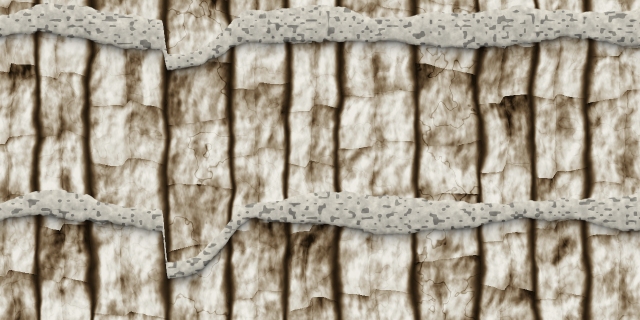
Reproduce this texture procedurally as a WebGL 2 fragment shader.

```glsl
#version 300 es
precision highp float;

uniform vec2 u_resolution;
out vec4 outColor;

const float PI = 3.14159265;
const float PERIOD = 0.776;       // width of one group of columns
const float START = 0.28;         // left side of a group
const float COLUMNS = 4.0;        // columns per group, narrowing to the right
const float NARROWING = 0.28;
const float ROW_HEIGHT = 0.205;
const float WOBBLE = 0.035;
const float GAP = 0.065;          // dark joint, as a share of a column
const float BAND_LOW = 0.336;     // mortar bands
const float BAND_STEP = 0.578;
const float BAND_HALF = 0.047;
const vec2 BREAK = vec2(0.505, 0.81);
const vec3 MORTAR = vec3(0.78, 0.765, 0.72);
const vec3 RAMP[7] = vec3[7](
    vec3(0.10, 0.07, 0.03), vec3(0.28, 0.21, 0.13), vec3(0.46, 0.37, 0.26),
    vec3(0.62, 0.56, 0.46), vec3(0.76, 0.72, 0.65), vec3(0.86, 0.85, 0.81),
    vec3(0.93, 0.92, 0.89));

float hash(vec2 p) {
    vec3 h = fract(p.xyx * vec3(0.1031, 0.1030, 0.0973));
    h += dot(h, h.yzx + 33.33);
    return fract((h.x + h.y) * h.z);
}

float noise(vec2 p) {
    vec2 i = floor(p), f = fract(p);
    f = f * f * (3.0 - 2.0 * f);
    return mix(mix(hash(i), hash(i + vec2(1, 0)), f.x),
               mix(hash(i + vec2(0, 1)), hash(i + vec2(1, 1)), f.x), f.y);
}

float fbm(vec2 p) {
    float sum = 0.0, amp = 0.53;
    for (int i = 0; i < 4; i++) {
        sum += amp * noise(p);
        p = mat2(1.6, 1.2, -1.2, 1.6) * p + 7.3;
        amp *= 0.5;
    }
    return sum;
}

vec3 ramp(float tone) {
    vec3 c = RAMP[0];
    for (int i = 1; i < 7; i++) c = mix(c, RAMP[i], clamp(tone * 5.0 - float(i - 1), 0.0, 1.0));
    return c;
}

// Slanted, stepped and arched lower end of one piece
float lowerEdge(vec2 id, float u, float ribbed) {
    float slant = (hash(id + 41.0) - 0.6) * (u - 0.5) * 0.35;
    float arch = 0.12 * sin(PI * u) * (hash(id + 73.0) - 0.35);
    float ledge = ribbed * 0.11 * (smoothstep(0.4, 0.5, u) - 0.5);
    return id.y + 0.2 + 0.4 * hash(id) + slant + arch + ledge;
}

vec3 stone(vec2 p) {
    vec2 q = p + WOBBLE * (vec2(fbm(p * 7.0), fbm(p * 8.0 + 19.0)) - 0.5);
    float group = (q.x - START) / PERIOD;
    float t = fract(group);
    float c = COLUMNS * t - NARROWING * sin(PI * t);
    float column = floor(c), u = c - column;
    float id = column + COLUMNS * floor(group);

    // Stacked pieces
    float ribbed = 1.0 - step(0.5, column) * step(column, 1.5);
    float v = q.y / ROW_HEIGHT + hash(vec2(id, 5.0));
    float row = floor(v);
    row -= step(v, lowerEdge(vec2(id, row), u, ribbed));
    vec2 piece = vec2(id, row);
    float up = v - lowerEdge(piece, u, ribbed);
    float down = lowerEdge(piece + vec2(0, 1), u, ribbed) - v;

    // Rounded ribs or a broad block
    float split = 0.38 + 0.14 * hash(piece + 11.0);
    float r = u < split ? u / split : (u - split) / (1.0 - split);
    float ribs = 0.36 * exp(-r * 6.0) + 0.2 * smoothstep(0.65, 1.0, r);
    float block = 0.3 * pow(abs(2.0 * u - 1.0), 4.0) + 0.07;

    // Grain, relief, cracks and brown stains
    vec2 g = q * vec2(38.0, 24.0);
    float grain = fbm(g);
    float relief = grain - fbm(g + vec2(0.35, -0.3));
    float crack = 1.0 - smoothstep(0.0, 0.018, abs(fbm(q * 11.0 + id) - 0.5));
    float stain = smoothstep(0.46, 0.75, fbm(q * vec2(17.0, 9.0) + piece * 3.7));
    float tone = 1.14 - mix(block, ribs, ribbed) + 0.75 * relief + 0.3 * (grain - 0.5);
    tone -= crack * mix(0.28, 0.1, ribbed) + stain * 0.38;
    tone -= 0.24 * exp(-up * 7.0) * smoothstep(0.3, 0.65, grain);
    tone -= 0.1 * hash(piece + 29.0);

    // Contact shadows, hollows and joints
    float hollow = step(0.7, hash(piece + 57.0)) * step(0.5, column);
    tone -= (0.42 + 0.3 * hollow * u) * exp(-down * mix(15.0, 3.2, hollow));
    float width = GAP * (0.6 + 1.6 * noise(vec2(id * 9.0, q.y * 9.0)));
    float joint = smoothstep(0.0, width * 1.3, u) * smoothstep(0.0, width * 1.6, 1.0 - u);
    return ramp(tone * mix(0.1, 1.0, joint));
}

// Wavy mortar ledges that slip down between the breaks
vec3 addMortar(vec3 color, vec2 p) {
    float slip = smoothstep(BREAK.x, BREAK.x + 0.02, p.x) * (1.0 - smoothstep(0.58, BREAK.y, p.x));
    float wave = 0.018 * sin(p.x * 8.1 + 0.6) + 0.06 * (fbm(vec2(p.x * 6.0, 3.0)) - 0.5);
    float rough = 0.016 * (fbm(p * 32.0) - 0.5);
    float grain = fbm(p * 75.0);
    float pits = smoothstep(0.69, 0.8, noise(p * vec2(75.0, 110.0)));
    for (int i = 0; i < 2; i++) {
        float n = float(i);
        float y = p.y - BAND_LOW - BAND_STEP * n - wave + slip * mix(0.16, 0.09, n);
        float halfWidth = BAND_HALF * (0.55 + 0.8 * noise(vec2(p.x * 5.0, n * 13.0))) * (1.0 - 0.35 * slip);
        float d = abs(y) - halfWidth + rough;
        float below = max(-y - halfWidth, 0.0);
        color *= 1.0 - 0.55 * exp(-below * 65.0) * step(y, 0.0);
        float light = 0.98 + 0.3 * (grain - 0.5) + 0.09 * y / halfWidth - 0.32 * pits;
        light -= 0.2 * smoothstep(-0.012, 0.0, d) * step(y, 0.0);
        color = mix(color, MORTAR * light, 1.0 - smoothstep(-0.002, 0.002, d));
    }
    return color;
}

void main() {
    vec3 color = vec3(0.0);
    for (int i = 0; i < 4; i++) {
        vec2 offset = vec2(i % 2, i / 2) * 0.5 - 0.25;
        vec2 p = (gl_FragCoord.xy + offset) / u_resolution.y;
        color += addMortar(stone(p), p);
    }
    outColor = vec4(color / 4.0, 1.0);
}
```
